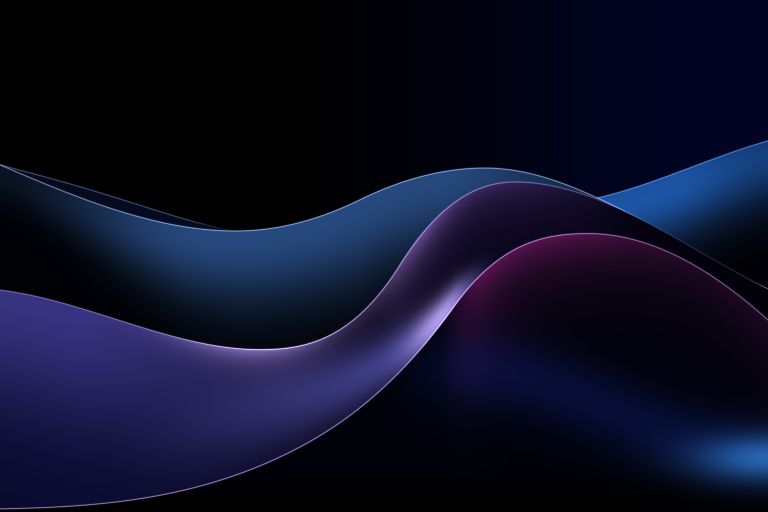
This background is drawn by a Shadertoy shader. Its source:

```glsl
const float ASPECT = 1.5;
const float LINE_WIDTH = 0.0014;
const vec3 NIGHT = vec3(0.005, 0.018, 0.13);
const vec3 STEEL = vec3(0.15, 0.28, 0.47);
const vec3 AZURE = vec3(0.11, 0.33, 0.63);
const vec3 INK = vec3(0.025, 0.015, 0.09);
const vec3 VIOLET = vec3(0.19, 0.165, 0.33);
const vec3 LILAC = vec3(0.75, 0.62, 0.85);
const vec3 PERIWINKLE = vec3(0.23, 0.24, 0.46);
const vec3 MAGENTA = vec3(0.34, 0.07, 0.27);
const vec3 HAZE = vec3(0.025, 0.045, 0.17);
const vec3 CYAN_GLOW = vec3(0.12, 0.34, 0.48);

// Each knot holds x, height and slope
vec2 segment(float x, vec3 a, vec3 b) {
    float w = b.x - a.x;
    float t = (x - a.x) / w;
    float u = 1.0 - t;
    float rise = b.y - a.y;
    float height = a.y + rise * t * t * (3.0 - 2.0 * t)
                 + w * t * u * (a.z * u - b.z * t);
    float slope = 6.0 * rise / w * t * u
                + a.z * u * (1.0 - 3.0 * t) + b.z * t * (3.0 * t - 2.0);
    return vec2(height, slope);
}

vec2 wave(float x, vec3 a, vec3 b, vec3 c, vec3 d, vec3 e) {
    if (x < b.x) return segment(x, a, b);
    if (x < c.x) return segment(x, b, c);
    if (x < d.x) return segment(x, c, d);
    return segment(x, d, e);
}

// Approximate distance below a curve
float depthBelow(float y, vec2 curve) {
    return (curve.x - y) / sqrt(1.0 + curve.y * curve.y);
}

float bell(float x, float center, float width) {
    float k = (x - center) / width;
    return exp(-k * k);
}

float fall(float a, float b, float x) {
    return 1.0 - smoothstep(a, b, x);
}

void addSheet(inout vec3 color, float depth, vec3 body, vec3 rim) {
    float pixel = 1.0 / iResolution.y;
    color = mix(color, body, smoothstep(-0.6 * pixel, 0.6 * pixel, depth));
    color += rim * bell(depth, 0.0, max(LINE_WIDTH, 0.5 * pixel));
}

void mainImage(out vec4 fragColor, in vec2 fragCoord) {
    vec2 p = fragCoord / iResolution.xy * vec2(ASPECT, 1.0);
    float x = p.x;
    float y = p.y;

    // Flowing edges
    vec2 blueEdge = wave(x, vec3(0.0, 0.678, -0.43), vec3(0.46, 0.549, 0.0),
        vec3(0.703, 0.61, 0.49), vec3(0.947, 0.672, 0.0), vec3(1.5, 0.4355, -0.45));
    vec2 violetEdge = wave(x, vec3(0.0, 0.4336, -0.12), vec3(0.508, 0.3174, 0.0),
        vec3(0.781, 0.4824, 1.6), vec3(1.006, 0.6445, 0.0), vec3(1.5, 0.4355, -0.5));
    vec2 lowerEdge = wave(x, vec3(0.0, 0.006, 0.02), vec3(0.586, 0.127, 0.53),
        vec3(0.889, 0.404, 1.4), vec3(1.148, 0.544, 0.0), vec3(1.5, 0.375, -0.9));
    vec2 rightEdge = segment(max(x, 1.15), vec3(1.15, 0.61, 0.2), vec3(1.5, 0.725, 0.28));
    rightEdge.x += 0.2 * min(x - 1.15, 0.0);
    vec2 backEdge = blueEdge;
    backEdge.x += 0.024 * sin(3.14159 * clamp(x / 0.46, 0.0, 1.0));

    float blueDepth = depthBelow(y, blueEdge);
    float violetDepth = depthBelow(y, violetEdge);
    float lowerDepth = depthBelow(y, lowerEdge);
    float rightDepth = depthBelow(y, rightEdge);

    // Night backdrop
    vec3 color = NIGHT * smoothstep(0.5, 1.4, x);

    // Blue sheet at the right
    vec3 body = AZURE * bell(rightDepth, 0.025, 0.095) * mix(1.0, 0.75, smoothstep(1.3, 1.5, x));
    addSheet(color, rightDepth, body + NIGHT * 0.15, vec3(0.2, 0.3, 0.4));

    // Thin sheet behind the blue ribbon
    float backFade = fall(0.35, 0.46, x);
    addSheet(color, depthBelow(y, backEdge), vec3(0.02, 0.04, 0.12), vec3(0.22, 0.25, 0.36) * backFade);

    // Blue ribbon
    float reach = mix(0.05, 0.135, smoothstep(0.0, 0.5, x));
    float blueLight = mix(0.25, 1.0, smoothstep(0.0, 0.4, x)) * mix(1.0, 0.55, smoothstep(0.85, 1.15, x));
    body = STEEL * blueLight * bell(max(blueDepth, 0.0), 0.012, reach) + vec3(0.0, 0.004, 0.02);
    addSheet(color, blueDepth, body, vec3(0.36, 0.4, 0.46));

    // Violet ribbon: broad fill, lit crest and inner sheen
    body = INK * mix(1.0, 0.5, smoothstep(1.1, 1.4, x));
    body += vec3(0.0, 0.02, 0.08) * fall(0.1, 0.7, x);
    body += VIOLET * fall(0.1, 0.75, x) * bell(violetDepth, 0.0, 0.22);
    float crest = 0.55 * bell(x, 0.5, 0.17) + 0.3 * bell(x, 0.8, 0.09);
    body += LILAC * crest * exp(-max(violetDepth, 0.0) / 0.025);
    float shoulder = smoothstep(0.72, 0.85, x) * fall(0.95, 1.25, x);
    body += vec3(0.18, 0.12, 0.25) * shoulder * exp(-max(violetDepth, 0.0) / 0.055);
    float sheenOffset = 0.115 * fall(0.4, 0.95, x);
    float sheen = bell(lowerDepth, -sheenOffset, 0.02 + 0.6 * sheenOffset);
    sheen *= smoothstep(0.2, 0.85, x) * fall(0.87, 0.98, x);
    body += sheen * (PERIWINKLE + vec3(0.42, 0.35, 0.36) * bell(x, 0.86, 0.06));
    float rimLight = 0.4 + 0.4 * bell(x, 0.58, 0.2);
    addSheet(color, violetDepth, body, LILAC * rimLight * mix(1.0, 0.45, smoothstep(0.95, 1.3, x)));

    // Lower field: magenta crest, blue haze and corner glow
    body = vec3(0.0, 0.007, 0.04) * smoothstep(0.0, 0.12, y);
    float crestLight = smoothstep(0.85, 0.95, x) * mix(1.0, 0.35, smoothstep(1.05, 1.4, x));
    body += MAGENTA * crestLight * exp(-max(lowerDepth, 0.0) / 0.065);
    float hazeHeight = mix(0.28, 0.11, smoothstep(0.9, 1.5, x));
    body += HAZE * bell(y, hazeHeight, 0.075) * smoothstep(0.72, 0.95, x);
    body += CYAN_GLOW * bell(x, 1.5, 0.14) * bell(y, 0.105, 0.045);
    addSheet(color, lowerDepth, body, LILAC * mix(0.65, 0.5, smoothstep(0.9, 1.3, x)));

    fragColor = vec4(clamp(color, 0.0, 1.0), 1.0);
}
```
